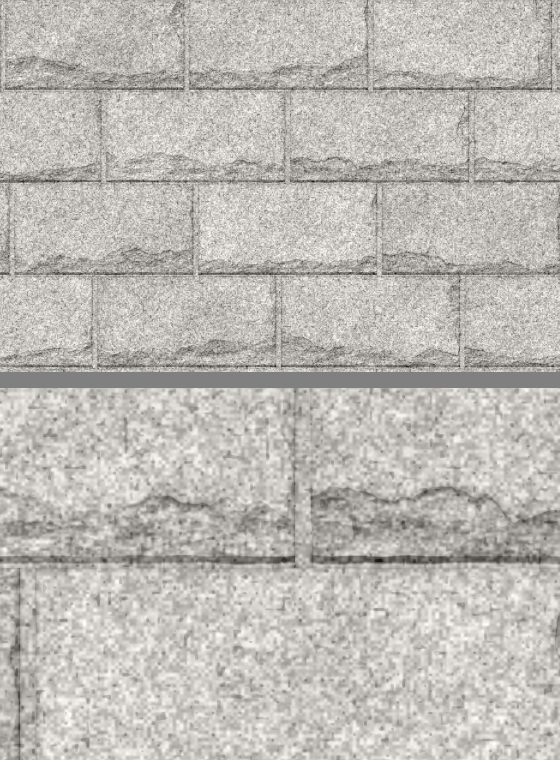
Top: the whole. Bottom: its middle third, enlarged.
Reproduce this texture procedurally as a WebGL 1 fragment shader.

```glsl
precision highp float;
// Wall of split-face pale granite blocks in running bond with thin mortar joints.
uniform vec2 u_resolution;

// Layout, in units of the canvas height
const vec2 PITCH = vec2(0.494, 0.2485);   // block plus joint
const vec2 JOINT = vec2(0.0145, 0.0105);  // joint widths
const float BASE_Y = 0.0085;              // top of the lowest course
const float BOND_SHIFT = 0.5;             // shift of every other course
const float COURSE_DRIFT = 0.033;         // uneven laying, in blocks

// Tones
const vec3 DARK = vec3(0.35, 0.34, 0.32);
const vec3 LIGHT = vec3(0.87, 0.86, 0.84);
const float STONE_TONE = 0.79;
const float MORTAR_TONE = 0.76;
const float SHADOW_TONE = 0.38;

// Surface
const float LIGHT_GAIN = 0.25;
const float CHIP_DROP = 0.010;
const float CHIP_FADE = 0.013;
const float GRAIN = 0.25;
const vec2 LIGHT_STEP = vec2(-0.0011, 0.0024);

float hash(vec2 p) {
  vec3 a = fract(p.xyx * 0.1031);
  a += dot(a, a.yzx + 33.33);
  return fract((a.x + a.y) * a.z);
}

float noise(vec2 p) {
  vec2 i = floor(p), f = fract(p);
  f = f * f * (3.0 - 2.0 * f);
  return mix(mix(hash(i), hash(i + vec2(1.0, 0.0)), f.x),
             mix(hash(i + vec2(0.0, 1.0)), hash(i + 1.0), f.x), f.y);
}

float fbm(vec2 p) {
  float sum = 0.0, amp = 0.5;
  for (int i = 0; i < 5; i++) {
    sum += amp * noise(p);
    p = mat2(1.6, 1.2, -1.2, 1.6) * p + 7.3;
    amp *= 0.5;
  }
  return sum;
}

// Separate noise domain for each block
vec2 stoneSpace(vec2 u, vec2 id) {
  return u + id * vec2(3.71, 5.37) + 20.0;
}

// Signed distance to the broken lip: negative in the chipped margin
float lipDistance(vec2 u, vec2 id) {
  vec2 s = stoneSpace(u, id);
  float reach = mix(0.014, 0.045, hash(id + 40.0));
  float slant = 0.44 * (hash(id + 51.0) - 0.5);
  float rise = reach * (0.4 + 1.4 * fbm(vec2(s.x * 14.0, id.y * 9.0)));
  rise += max(0.0, slant * (u.x - 0.5 * PITCH.x));
  float side = 0.055 * hash(id + 63.0) * noise(vec2(s.y * 16.0, id.x));
  float lip = min(u.y - JOINT.y - rise, PITCH.x - u.x - side);
  return lip + 0.035 * (fbm(s * 18.0) - 0.5);
}

// Height of the stone face
float relief(vec2 u, vec2 id) {
  vec2 s = stoneSpace(u, id);
  float lip = lipDistance(u, id);
  float ledge = lip + 0.016 + 0.05 * (fbm(s * 24.0 + 9.0) - 0.5);
  float chipped = smoothstep(0.004, -0.012, lip);
  float h = CHIP_DROP * (exp(min(lip, 0.0) / CHIP_FADE) - 1.0);
  h += 0.4 * CHIP_DROP * chipped * exp(min(ledge, 0.0) / CHIP_FADE);
  h -= 0.018 * chipped * abs(fbm(s * vec2(16.0, 30.0)) - 0.5);
  return h + 0.010 * fbm(s * 13.0) + 0.0022 * fbm(s * 65.0);
}

float stoneTone(vec2 u, vec2 id) {
  vec2 s = stoneSpace(u, id);
  float lip = lipDistance(u, id);
  float slope = (relief(u, id) - relief(u + LIGHT_STEP, id)) / length(LIGHT_STEP);
  float tone = STONE_TONE + 0.04 * (hash(id + 77.0) - 0.5);
  tone += LIGHT_GAIN * clamp(slope, -1.4, 0.5);
  tone -= 0.05 * smoothstep(0.0, -0.015, lip);
  // Broken dark crack along the lip, and cloudy staining
  float crack = smoothstep(0.42, 0.68, noise(s * 15.0 + 3.0));
  tone -= 0.24 * crack * exp(-abs(lip + 0.001) / 0.0022);
  tone += 0.13 * (fbm(s * 9.0 + 5.0) - 0.5);
  // Worn, slightly darker rim
  vec2 rim = min(u - JOINT, PITCH - u);
  return tone - 0.07 * exp(-max(min(rim.x, rim.y), 0.0) / 0.006);
}

float jointTone(vec2 u, vec2 p) {
  float tone = MORTAR_TONE + 0.14 * (fbm(p * 45.0) - 0.5);
  // Shadow cast by the block above, partly filled with mortar
  float shade = smoothstep(0.0025, 0.0055, u.y + 0.002 * (noise(p * 35.0) - 0.5));
  shade *= smoothstep(JOINT.x - 0.003, JOINT.x + 0.002, u.x);
  shade *= 1.0 - smoothstep(JOINT.y, JOINT.y + 0.004, u.y);
  return mix(tone, SHADOW_TONE, shade * mix(0.55, 1.0, noise(p * vec2(11.0, 4.0))));
}

void main() {
  vec2 p = gl_FragCoord.xy / u_resolution.y;
  float px = 1.0 / u_resolution.y;

  // Course, block and position inside its cell
  float row = floor((p.y - BASE_Y) / PITCH.y);
  float phase = 0.535 - BOND_SHIFT * mod(row, 2.0) - COURSE_DRIFT * cos(2.1 * row);
  float column = p.x / PITCH.x - phase;
  vec2 id = vec2(floor(column), row);
  vec2 u = vec2(fract(column) * PITCH.x, p.y - BASE_Y - row * PITCH.y);

  // Block inside a slightly uneven outline
  vec2 inset = u - JOINT + 0.0022 * (noise(p * 45.0) - 0.5);
  vec2 cover = smoothstep(-px, px, inset);
  float tone = mix(jointTone(u, p), stoneTone(u, id), cover.x * cover.y);

  // Thin seams where mortar meets stone
  float rightSeam = exp(-min(u.x, PITCH.x - u.x) / 0.0018);
  float leftSeam = exp(-abs(inset.x) / 0.0014);
  float topSeam = exp(-min(u.y, PITCH.y - u.y) / 0.0014);
  float wear = mix(0.4, 1.0, noise(p * 22.0));
  tone -= wear * (0.24 * rightSeam + 0.14 * leftSeam + 0.12 * topSeam);

  // Granite grain and dark pits
  tone += GRAIN * (noise(p * 310.0) - 0.5) + 0.5 * GRAIN * (noise(p * 140.0) - 0.5);
  tone -= 0.16 * smoothstep(0.76, 0.94, noise(p * 205.0 + 31.0));

  float level = (tone - DARK.r) / (LIGHT.r - DARK.r);
  gl_FragColor = vec4(clamp(mix(DARK, LIGHT, level), 0.0, 1.0), 1.0);
}
```
